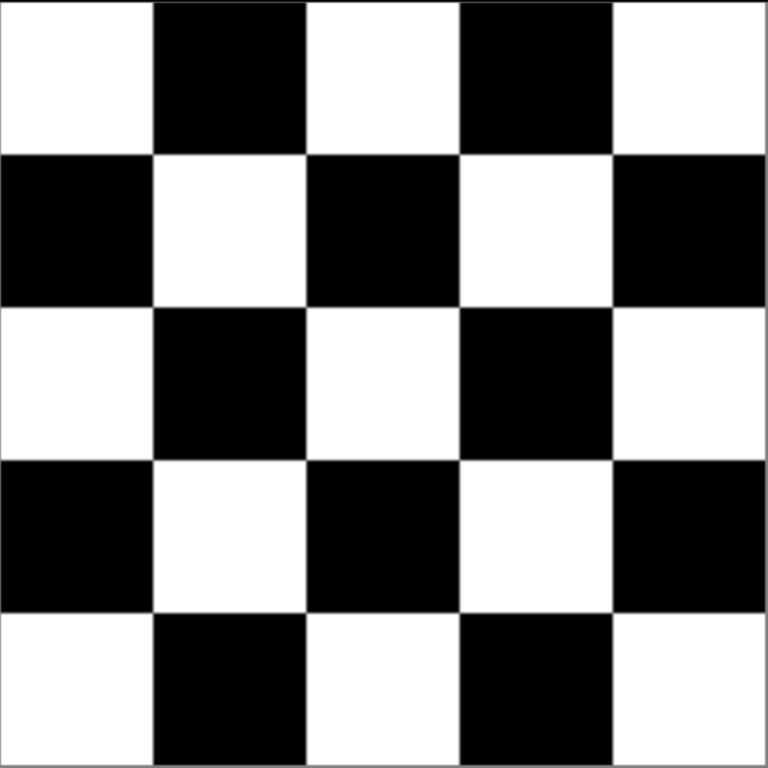
Reproduce this pattern procedurally as a Shadertoy shader.

```glsl
// Soft-edged five by five black and white checkerboard with a thin grey rim.

// Signed wave per axis: zero on cell borders, alternating sign between cells.
vec2 alternate(vec2 cell) {
    return abs(mod(cell + 0.5, 2.0) - 1.0) - 0.5;
}

void mainImage(out vec4 fragColor, in vec2 fragCoord) {
    vec2 uv = fragCoord / iResolution.xy;

    // Board coordinates, held at the border so the rim turns mid grey
    vec2 pitch = vec2(0.1995, 0.199);
    vec2 cell = clamp((uv - vec2(0.0, 0.0026)) / pitch, 0.0, 5.0);

    // Blurred step across each border, never sharper than a pixel
    vec2 blur = max(vec2(0.0034), 0.8 / iResolution.xy) / pitch;
    vec2 side = smoothstep(-blur, blur, alternate(cell)) * 2.0 - 1.0;
    float shade = 0.5 + 0.5 * side.x * side.y;

    // Black strip along the top
    shade *= 1.0 - smoothstep(0.996, 0.999, uv.y);

    fragColor = vec4(vec3(shade), 1.0);
}
```
